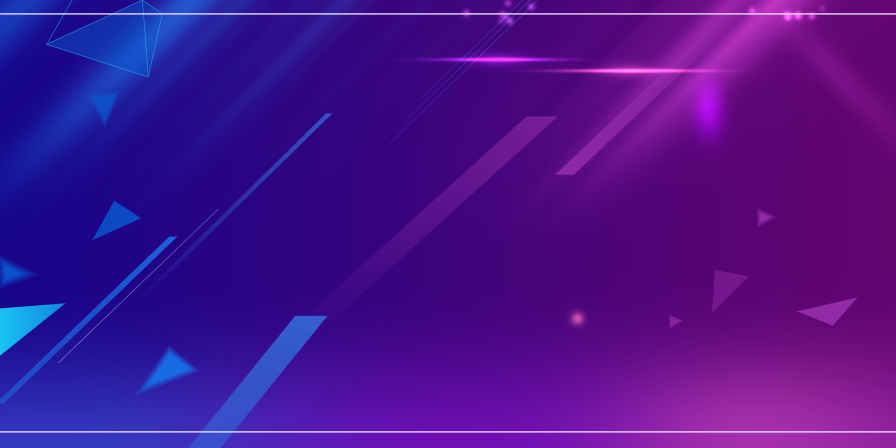
Give the GLSL for this background, as a Shadertoy shader.

```glsl
// Indigo to plum stage backdrop: a smooth base gradient with a lit floor,
// diagonal light streaks, slanted bars, loose triangles and small flares.
// Space: x runs 0..2 and y runs 0..1 (up), in units of canvas height.

#define INDIGO vec3(0.085, 0.015, 0.54)
#define PLUM vec3(0.38, 0.015, 0.44)
#define AZURE vec3(0.03, 0.36, 0.83)
#define CYAN vec3(0.10, 0.76, 0.95)
#define STEEL vec3(0.20, 0.40, 0.84)
#define ORCHID vec3(0.62, 0.20, 0.70)
#define STREAK_DENSITY 22.0
#define RULE_HALF_WIDTH 0.0018
#define SPARK_COUNT 14

float hash(float n) { return fract(sin(n * 127.1) * 4375.85); }

float noise(float x) {
    float f = fract(x);
    return mix(hash(floor(x)), hash(floor(x) + 1.0), f * f * (3.0 - 2.0 * f));
}

// Coverage of a signed distance, softened by at least one pixel
float cover(float d, float blur) {
    return clamp(0.5 - d / max(blur, 1.0 / iResolution.y), 0.0, 1.0);
}

float glow(vec2 p, vec2 center, vec2 radius) {
    vec2 q = (p - center) / radius;
    return exp(-dot(q, q));
}

float band(float x, float center, float width) {
    float q = (x - center) / width;
    return exp(-q * q);
}

// Slanted bar with level ends; fade holds the opacity at a and at b
float bar(vec2 p, vec2 a, vec2 b, float halfWidth, vec2 fade) {
    float t = (p.y - a.y) / (b.y - a.y);
    float side = (abs(p.x - mix(a.x, b.x, t)) - halfWidth) * 0.71;
    float ends = (abs(t - 0.5) - 0.5) * (b.y - a.y);
    return cover(max(side, ends), 0.0) * mix(fade.x, fade.y, clamp(t, 0.0, 1.0));
}

float edge(vec2 p, vec2 a, vec2 b) {
    vec2 e = b - a;
    return dot(p - a, vec2(e.y, -e.x)) / length(e);
}

float triangle(vec2 p, vec2 a, vec2 b, vec2 c, float blur) {
    float s = -sign(edge(c, a, b));
    return cover(max(s * edge(p, a, b), max(s * edge(p, b, c), s * edge(p, c, a))), blur);
}

float wire(vec2 p, vec2 a, vec2 b) {
    vec2 e = b - a;
    float t = clamp(dot(p - a, e) / dot(e, e), 0.0, 1.0);
    return cover(length(p - a - e * t) - 0.0008, 0.0);
}

vec3 backdrop(vec2 p) {
    vec3 col = mix(INDIGO, PLUM, smoothstep(-0.2, 2.0, p.x) * 0.5 + p.x * 0.25);
    vec3 floorLight = mix(vec3(0.22, 0.25, 0.78), vec3(0.46, 0.07, 0.74), smoothstep(0.2, 1.0, p.x));
    floorLight = mix(floorLight, vec3(0.55, 0.13, 0.62), smoothstep(1.1, 1.7, p.x));
    col = mix(col, floorLight, 0.95 * pow(1.0 - smoothstep(-0.06, 0.40, p.y), 1.3));
    return col + vec3(0.14, 0.08, 0.08) * glow(p, vec2(1.68, 0.06), vec2(0.3, 0.15));
}

// Soft diagonal beams, blue at upper left and magenta at upper right
vec3 streaks(vec2 p) {
    float across = p.x - p.y;
    float grain = noise(across * STREAK_DENSITY);
    float high = smoothstep(0.42, 1.0, p.y);
    float blue = 0.75 * band(across, -0.57, 0.07) + 0.55 * band(across, -0.94, 0.08);
    blue += 0.40 * grain * band(across, -0.35, 0.28);
    float pink = 0.55 * band(across, 0.76, 0.06) + 0.40 * band(across, 0.64, 0.035);
    pink += 0.45 * grain * band(across, 0.70, 0.24);
    pink += 0.3 * band(p.x + p.y, 2.70, 0.05) * smoothstep(1.65, 1.9, p.x);
    return high * (blue * vec3(0.0, 0.38, 0.34) + pink * vec3(0.42, 0.20, 0.34));
}

void mainImage(out vec4 fragColor, in vec2 fragCoord) {
    vec2 p = fragCoord / iResolution.xy * vec2(2.0, 1.0);
    vec3 col = backdrop(p) + streaks(p);

    // Slanted bars and hairlines
    col = mix(col, STEEL, bar(p, vec2(0.44, -0.02), vec2(0.695, 0.295), 0.036, vec2(0.55, 0.95)));
    col = mix(col, AZURE + 0.08, bar(p, vec2(0.0, 0.10), vec2(0.387, 0.472), 0.009, vec2(0.5, 0.85)));
    col = mix(col, STEEL, bar(p, vec2(0.30, 0.32), vec2(0.735, 0.747), 0.007, vec2(0.0, 0.8)));
    col = mix(col, ORCHID, bar(p, vec2(0.68, 0.26), vec2(1.21, 0.74), 0.035, vec2(0.0, 0.52)));
    col = mix(col, ORCHID, bar(p, vec2(1.26, 0.61), vec2(1.64, 0.97), 0.021, vec2(0.75, 0.15)));
    col = mix(col, vec3(0.6, 0.6, 0.95), bar(p, vec2(0.13, 0.19), vec2(0.487, 0.533), 0.001, vec2(0.8, 0.6)));
    for (float i = 0.0; i < 3.0; i++) {
        vec2 shift = vec2(0.035 * i, 0.05 * i);
        col = mix(col, STEEL, bar(p, vec2(0.87, 0.68) + shift, vec2(1.20, 1.0) + shift, 0.001, vec2(0.3, 0.7)));
    }

    // Faceted gem outline
    vec2 left = vec2(0.104, 0.901), top = vec2(0.318, 1.0), low = vec2(0.331, 0.828), right = vec2(0.362, 0.969);
    col = mix(col, AZURE, 0.45 * triangle(p, left, top, low, 0.0) + 0.3 * triangle(p, top, right, low, 0.0));
    float outline = max(max(wire(p, left, low), wire(p, low, right)), max(wire(p, right, top), wire(p, left, top)));
    outline = max(outline, max(wire(p, top, low), wire(p, left, vec2(0.161, 1.0))));
    col = mix(col, CYAN, 0.6 * outline);

    // Loose triangles, cool on the left and warm on the right
    col = mix(col, AZURE, 0.7 * triangle(p, vec2(0.203, 0.786), vec2(0.263, 0.792), vec2(0.234, 0.721), 0.01));
    col = mix(col, AZURE, 0.8 * triangle(p, vec2(0.255, 0.552), vec2(0.315, 0.513), vec2(0.206, 0.464), 0.0));
    col = mix(col, AZURE, 0.9 * triangle(p, vec2(0.0, 0.422), vec2(0.068, 0.388), vec2(0.005, 0.365), 0.02));
    col = mix(col, mix(CYAN, AZURE, p.x * 4.0), triangle(p, vec2(-0.02, 0.31), vec2(0.146, 0.323), vec2(-0.02, 0.19), 0.0));
    col = mix(col, AZURE + 0.06, triangle(p, vec2(0.378, 0.221), vec2(0.435, 0.174), vec2(0.315, 0.128), 0.015));
    col = mix(col, ORCHID, 0.4 * triangle(p, vec2(1.596, 0.398), vec2(1.672, 0.383), vec2(1.589, 0.302), 0.0));
    col = mix(col, ORCHID, 0.8 * triangle(p, vec2(1.779, 0.305), vec2(1.914, 0.336), vec2(1.859, 0.273), 0.0));
    col = mix(col, ORCHID, 0.8 * triangle(p, vec2(1.693, 0.531), vec2(1.727, 0.516), vec2(1.693, 0.497), 0.01));
    col = mix(col, ORCHID, 0.6 * triangle(p, vec2(1.495, 0.297), vec2(1.523, 0.284), vec2(1.495, 0.268), 0.0));

    // Flares, orb and sparks
    col += vec3(0.75, 0.2, 0.8) * (glow(p, vec2(1.11, 0.867), vec2(0.12, 0.004)) + 0.3 * glow(p, vec2(1.11, 0.867), vec2(0.06, 0.015)));
    col += vec3(0.9, 0.4, 0.5) * (glow(p, vec2(1.406, 0.842), vec2(0.14, 0.004)) + 0.3 * glow(p, vec2(1.406, 0.842), vec2(0.06, 0.015)));
    col += vec3(0.28, 0.0, 0.42) * glow(p, vec2(1.583, 0.753), vec2(0.032, 0.06));
    col += vec3(0.5, 0.3, 0.2) * glow(p, vec2(1.289, 0.289), vec2(0.014));
    for (int i = 0; i < SPARK_COUNT; i++) {
        float id = float(i);
        vec2 spot = vec2(1.02 + 0.64 * mod(id, 2.0) + 0.18 * hash(id + 3.0), 0.945 + 0.055 * hash(id + 31.0));
        col += vec3(0.6, 0.3, 0.55) * hash(id + 7.0) * glow(p, spot, vec2(0.008));
    }

    // Level rules near the top and bottom
    float rule = min(abs(p.y - 0.969), abs(p.y - 0.036)) - RULE_HALF_WIDTH;
    col = mix(col, vec3(0.92, 0.86, 0.98), 0.85 * cover(rule, 0.0));
    fragColor = vec4(clamp(col, 0.0, 1.0), 1.0);
}
```
